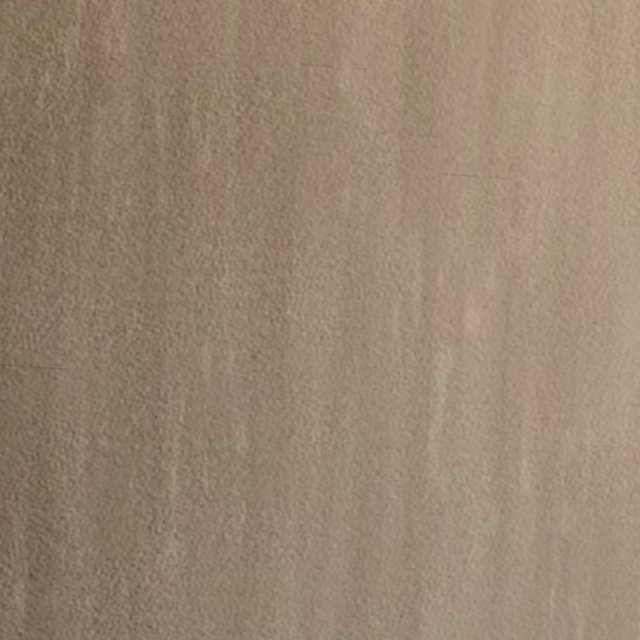
Give the GLSL for this texture, as a WebGL 2 fragment shader.

```glsl
#version 300 es
precision highp float;
// Matte taupe wood planks with faint vertical grain, thin end joints and side light.

uniform vec2 u_resolution;
out vec4 fragColor;

const vec3 SHADE_COLOR = vec3(0.514, 0.446, 0.370);
const vec3 LIGHT_COLOR = vec3(0.675, 0.595, 0.514);
const vec3 WARM_SHIFT = vec3(0.016, -0.002, -0.014);
const vec3 BLOTCH_SHIFT = vec3(0.010, -0.007, 0.007);
const float GRAIN_LEAN = 0.05;
const float JOINT_SLOPE = 0.07;
const float PLANK_WIDTH = 0.113;
const float PLANK_LENGTH = 0.95;
const float PLANK_CONTRAST = 0.010;
const float JOINT_WIDTH = 0.0020;
const float JOINT_DEPTH = 0.055;
const float EDGE_DEPTH = 0.010;
const float STREAK_CONTRAST = 0.064;
const float FLECK_CONTRAST = 0.040;
const float SPECKLE_SCALE = 145.0;
const float SPECKLE_CONTRAST = 0.070;
const float RELIEF_CONTRAST = 0.055;
const float PIT_DEPTH = 0.045;
const mat2 SPECKLE_TURN = mat2(0.8, 0.6, -0.6, 0.8);

float hash(vec2 p) {
    vec3 q = fract(vec3(p.xyx) * 0.1031);
    q += dot(q, q.yzx + 33.33);
    return fract((q.x + q.y) * q.z);
}

// Value noise, 0 to 1.
float noise(vec2 p) {
    vec2 cell = floor(p);
    vec2 f = fract(p);
    f = f * f * (3.0 - 2.0 * f);
    float low = mix(hash(cell), hash(cell + vec2(1.0, 0.0)), f.x);
    float high = mix(hash(cell + vec2(0.0, 1.0)), hash(cell + vec2(1.0)), f.x);
    return mix(low, high, f.y);
}

float slopeAt(vec2 cell, vec2 corner, vec2 f) {
    vec2 c = cell + corner;
    vec2 slope = vec2(hash(c), hash(c + 157.0)) * 2.0 - 1.0;
    return dot(slope, f - corner);
}

// Gradient noise around zero, free of blocky shapes.
float gradientNoise(vec2 p) {
    vec2 cell = floor(p);
    vec2 f = fract(p);
    vec2 s = f * f * (3.0 - 2.0 * f);
    float low = mix(slopeAt(cell, vec2(0.0), f), slopeAt(cell, vec2(1.0, 0.0), f), s.x);
    float high = mix(slopeAt(cell, vec2(0.0, 1.0), f), slopeAt(cell, vec2(1.0), f), s.x);
    return mix(low, high, s.y);
}

// Soft dark line at a given distance, never thinner than a pixel.
float lineMask(float dist, float width, float pixel) {
    float w = max(width, pixel);
    return 1.0 - smoothstep(0.3 * w, 1.3 * w, dist);
}

// Plank tone variation with broken joints and long edges.
float plankTone(vec2 p, float pixel) {
    float column = p.x / PLANK_WIDTH;
    float id = floor(column) + 40.0;
    float along = (p.y + JOINT_SLOPE * p.x) / PLANK_LENGTH + hash(vec2(id, 7.0));
    float tone = (hash(vec2(id, floor(along + 0.5)) + 3.0) - 0.5) * 2.0 * PLANK_CONTRAST;

    float jointDist = abs(fract(along) - 0.5) * PLANK_LENGTH;
    float jointFade = mix(0.1, 0.9, hash(vec2(id + 20.0, 21.0)));
    jointFade *= smoothstep(0.1, 0.7, noise(p * 35.0 + 9.0));
    tone -= JOINT_DEPTH * jointFade * lineMask(jointDist, JOINT_WIDTH, pixel);

    float edgeDist = (0.5 - abs(fract(column) - 0.5)) * PLANK_WIDTH;
    return tone - EDGE_DEPTH * noise(p * 6.0 + 31.0) * lineMask(edgeDist, JOINT_WIDTH, pixel);
}

// Long soft streaks plus short pale flecks along the grain.
float grainTone(vec2 p) {
    p.x += 0.02 * (noise(p * vec2(5.0, 4.0) + 50.0) - 0.5);
    float broad = noise(p * vec2(24.0, 2.2) + 11.0) - 0.5;
    float fine = noise(p * vec2(70.0, 6.0) + 23.0) - 0.5;
    float fleck = smoothstep(0.62, 0.95, noise(p * vec2(85.0, 16.0) + 71.0));
    float patches = smoothstep(0.4, 0.75, noise(p * vec2(9.0, 4.0) + 83.0));
    return STREAK_CONTRAST * (0.65 * broad + 0.45 * fine) + FLECK_CONTRAST * fleck * patches;
}

// Rough speckle lit from one side, with sparse dark pits.
float speckleTone(vec2 p) {
    vec2 q = SPECKLE_TURN * p * SPECKLE_SCALE + 300.0;
    float bump = gradientNoise(q);
    float relief = bump - gradientNoise(q + vec2(0.35, 0.45));
    float rough = gradientNoise(q * 0.47 + 61.0);
    float pit = smoothstep(0.20, 0.48, gradientNoise(q * 0.9 + 130.0));
    return SPECKLE_CONTRAST * (0.6 * bump + 0.6 * rough) + RELIEF_CONTRAST * relief - PIT_DEPTH * pit;
}

void main() {
    vec2 uv = gl_FragCoord.xy / u_resolution;
    float pixel = 1.0 / min(u_resolution.x, u_resolution.y);
    vec2 wood = vec2(uv.x - GRAIN_LEAN * (uv.y - 0.5), uv.y);

    // Side light: dim on the left and slightly dimmer below.
    float light = uv.x + 0.12 * (uv.y - 0.5) + 0.12 * (noise(uv * 4.0 + 2.0) - 0.5);
    vec3 color = mix(SHADE_COLOR, LIGHT_COLOR, light);
    color -= 0.035 * (1.0 - smoothstep(0.0, 0.10, uv.x)) * (0.4 + 0.6 * uv.y);

    // Warm upper part, greyer lower part, faint rosy and olive blotches.
    color += WARM_SHIFT * (uv.y - 0.4);
    color += BLOTCH_SHIFT * gradientNoise(wood * vec2(17.0, 9.0) + 91.0) * 1.6;

    // Surface detail, with rougher speckle in the dim area and in patches.
    float roughness = mix(1.15, 0.65, smoothstep(0.1, 0.9, uv.x));
    roughness *= 0.7 + 0.6 * noise(uv * 12.0 + 45.0);
    float tone = plankTone(wood, pixel) + grainTone(wood) + roughness * speckleTone(uv);
    fragColor = vec4(clamp(color + tone, 0.0, 1.0), 1.0);
}
```
